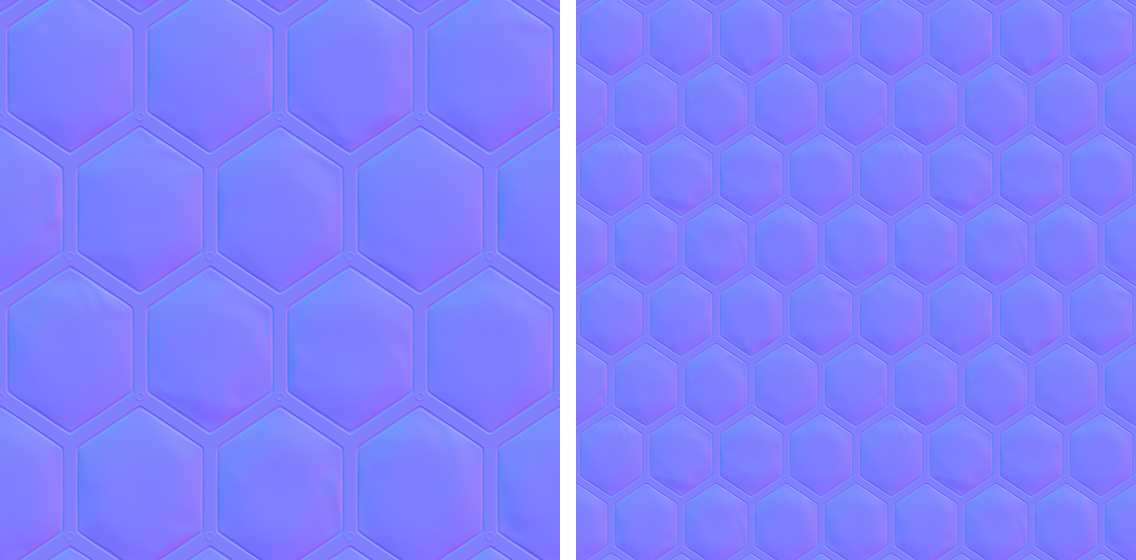
Left, the tile; right, the same tile 2 across and 2 down.
Write a WebGL 1 fragment shader that draws this texture map.

```glsl
precision highp float;
// Tangent-space normal map of padded hexagon panels held in a raised strut frame.
// A height field (struts, grooves, domed panels, creases, rivet rings) is built
// from hexagon distances and wrapping noise, then differentiated into normals.

uniform vec2 u_resolution;

// Lengths and heights are in cells; the canvas is REPEATS cells wide and high.
const float REPEATS = 4.0;
const float ROW_SQUASH = 0.8660254;   // turns the square row pitch into regular hexagons
const float CORNER_ROUND = 0.010;
const float STRUT_INNER = 0.042;      // where the strut bevel starts
const float STRUT_OUTER = 0.054;      // where the strut meets the groove
const float STRUT_HEIGHT = 0.0040;
const float LIP_START = 0.055;        // panel edge rising out of the groove
const float LIP_END = 0.069;
const float LIP_HEIGHT = 0.0030;
const float EDGE_WOBBLE = 0.008;
const float DOME_RADIUS = 0.45;
const float DOME_HEIGHT = 0.024;
const float LUMP_SCALE = 3.0;
const float LUMP_HEIGHT = 0.007;
const float CREASE_COUNT = 15.0;
const float CREASE_HEIGHT = 0.014;
const float CREASE_SLANT = 14.0;
const float RIVET_RADIUS = 0.026;
const float RIVET_WIDTH = 0.0065;
const float RIVET_HEIGHT = 0.0016;
const float SLOPE_STEP = 0.0045;
const float TAU = 6.2831853;

float hash(vec3 p) {
  p = fract((p + 1.7) * 0.1031);
  p += dot(p, p.zyx + 31.32);
  return fract((p.x + p.y) * p.z);
}

// Smooth value noise that wraps in x after a whole period.
float noise(vec2 p, float period, float seed) {
  vec2 i = floor(p);
  vec2 f = p - i;
  f = f * f * f * (f * (f * 6.0 - 15.0) + 10.0);
  float x0 = floor(mod(i.x + 0.5, period));
  float x1 = floor(mod(i.x + 1.5, period));
  float low = mix(hash(vec3(x0, i.y, seed)), hash(vec3(x1, i.y, seed)), f.x);
  float high = mix(hash(vec3(x0, i.y + 1.0, seed)), hash(vec3(x1, i.y + 1.0, seed)), f.x);
  return mix(low, high, f.y);
}

float smoothAbs(float x) {
  return sqrt(x * x + CORNER_ROUND * CORNER_ROUND);
}

float smoothMax(float a, float b) {
  return 0.5 * (a + b + smoothAbs(a - b) - CORNER_ROUND * 0.5);
}

// Offset from the nearest hexagon centre, in squashed (regular) space.
vec2 hexOffset(vec2 cell) {
  vec2 period = vec2(1.0, 2.0 * ROW_SQUASH);
  vec2 p = vec2(cell.x, cell.y * ROW_SQUASH);
  vec2 evenRow = mod(p - vec2(0.0, 0.5 * ROW_SQUASH) + 0.5 * period, period) - 0.5 * period;
  vec2 oddRow = mod(p - vec2(0.5, 1.5 * ROW_SQUASH) + 0.5 * period, period) - 0.5 * period;
  return dot(evenRow, evenRow) < dot(oddRow, oddRow) ? evenRow : oddRow;
}

// Soft slanted folds that start at the panel edge and die out towards its middle.
float creases(vec2 q, float edge, float seed) {
  float radius = length(q);
  float turn = atan(q.y, q.x) / TAU;
  float slant = noise(vec2(turn * 5.0, 2.0), 5.0, seed + 70.0) - 0.5;
  float ray = turn * CREASE_COUNT + slant * (radius - 0.4) * CREASE_SLANT;
  float fold = noise(vec2(ray, radius * 3.0 + 0.4), CREASE_COUNT, seed) - 0.5;
  float patches = smoothstep(0.15, 0.85, noise(vec2(turn * 6.0, 4.0), 6.0, seed + 140.0));
  float fade = smoothstep(0.05, 0.13, edge) * (1.0 - smoothstep(0.09, 0.31, edge));
  return fold * patches * fade;
}

float surfaceHeight(vec2 cell) {
  vec2 q = hexOffset(cell);
  vec2 local = vec2(q.x, q.y / ROW_SQUASH);
  vec2 id = floor(mod(floor((cell - local) * 2.0 + 0.5) + 0.5, 2.0 * REPEATS));
  float seed = id.x + 2.0 * REPEATS * id.y;

  // Distance inwards from the strut centre line
  float ax = smoothAbs(q.x);
  float slanted = 0.5 * ax + ROW_SQUASH * abs(q.y);
  float edge = 0.5 - smoothMax(ax, slanted);

  // Frame and panel lip
  float h = STRUT_HEIGHT * (1.0 - smoothstep(STRUT_INNER, STRUT_OUTER, edge));
  float wobble = noise(local * 9.0 + 16.0, 64.0, seed + 280.0) - 0.3;
  h += LIP_HEIGHT * smoothstep(LIP_START, LIP_END, edge - EDGE_WOBBLE * wobble);

  // Domed padding: one falloff for each pair of opposite sides
  vec3 side = vec3(q.x, 0.5 * q.x + ROW_SQUASH * q.y, 0.5 * q.x - ROW_SQUASH * q.y);
  side = min(abs(side) / DOME_RADIUS, 1.0);
  vec3 falloff = 1.0 - side * side * side * side;
  h += DOME_HEIGHT * falloff.x * falloff.y * falloff.z;
  float lump = noise(local * LUMP_SCALE + 8.0, 64.0, seed + 210.0) - 0.5;
  h += LUMP_HEIGHT * lump * smoothstep(0.06, 0.22, edge);
  h += CREASE_HEIGHT * creases(q, edge, seed);

  // Rivet ring at every junction below a vertical strut
  float toSide = length(vec2(abs(local.x) - 0.5, local.y + 1.0 / 3.0));
  float toTop = length(local - vec2(0.0, 2.0 / 3.0));
  float ring = (min(toSide, toTop) - RIVET_RADIUS) / RIVET_WIDTH;
  return h + RIVET_HEIGHT * exp(-ring * ring);
}

void main() {
  vec2 cell = gl_FragCoord.xy / u_resolution * REPEATS;
  vec2 e = vec2(SLOPE_STEP, 0.0);
  vec2 slope = vec2(surfaceHeight(cell + e.xy) - surfaceHeight(cell - e.xy),
                    surfaceHeight(cell + e.yx) - surfaceHeight(cell - e.yx)) / (2.0 * SLOPE_STEP);
  vec3 normal = normalize(vec3(-slope, 1.0));
  gl_FragColor = vec4(normal * 0.5 + 0.5, 1.0);
}
```
